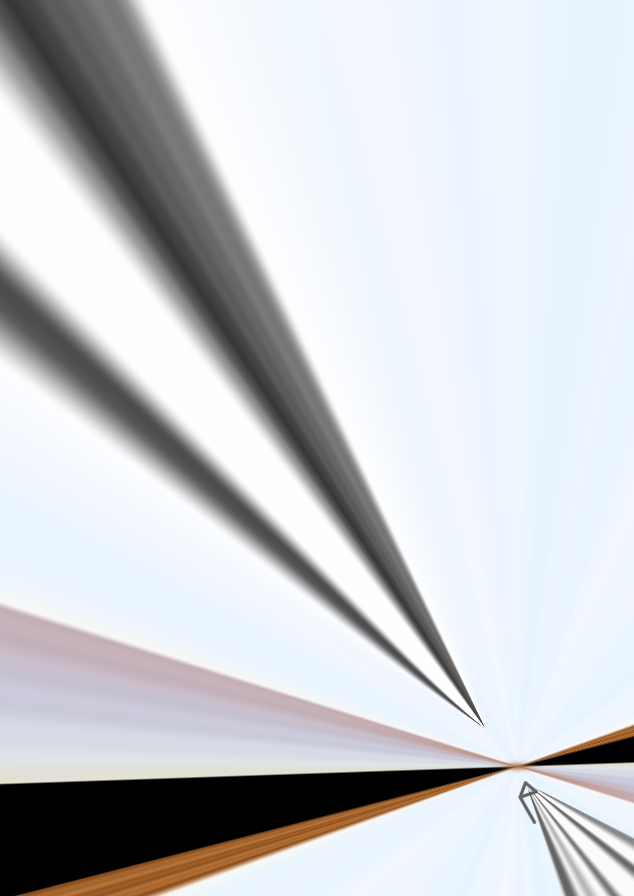
A WebGL 1 fragment shader for this background:

```glsl
precision highp float;
// Pale radial backdrop: flat wedges pass through a vanishing point and are
// coloured by line slope, while soft grey beams open from two nearby tips
// and are shaded by the ratio of horizontal to vertical distance.

uniform vec2 u_resolution;

// Smooth window between two limits, with separate edge softness.
float band(float v, float lo, float hi, float softLo, float softHi) {
  return smoothstep(lo - softLo, lo + softLo, v)
       * (1.0 - smoothstep(hi - softHi, hi + softHi, v));
}

float segment(vec2 p, vec2 a, vec2 b) {
  vec2 ab = b - a;
  return length(p - a - ab * clamp(dot(p - a, ab) / dot(ab, ab), 0.0, 1.0));
}

// Pale sky with faint rays around the vanishing point.
vec3 paleRays(vec2 d) {
  float angle = atan(d.y, d.x);
  float rays = 0.5 + 0.3 * sin(angle * 9.0 + 1.2) + 0.2 * sin(angle * 31.0);
  return mix(vec3(0.955, 0.968, 0.997), vec3(0.905, 0.957, 0.992), rays);
}

// Lavender, black and copper wedges, repeated on both sides of the point.
vec3 slopeWedges(vec3 col, vec2 d, float pixel) {
  float run = max(abs(d.x), 0.0008);
  float slope = d.y / (d.x > 0.0 ? -run : run);
  float aa = 1.2 * pixel / run;
  float nearPoint = exp(-run * 16.0);

  vec3 veil = mix(vec3(0.90, 0.89, 0.84), vec3(0.86, 0.88, 0.91),
                  smoothstep(-0.03, 0.035, slope));
  veil = mix(veil, vec3(0.79, 0.785, 0.85), smoothstep(0.03, 0.15, slope));
  veil = mix(veil, vec3(0.77, 0.69, 0.72), smoothstep(0.14, 0.29, slope));
  veil += 0.012 * sin(slope * 95.0);
  veil = mix(veil, vec3(0.70, 0.43, 0.27),
             nearPoint * smoothstep(0.12, 0.31, slope));
  col = mix(col, vec3(0.99, 0.975, 0.95),
            0.8 * band(slope, 0.30, 0.345, aa, 0.04 + aa));
  col = mix(col, veil, band(slope, -0.04, 0.313, aa, 0.006 + aa));

  float grain = 0.5 + 0.3 * sin(slope * 150.0) + 0.2 * sin(slope * 390.0);
  vec3 copper = mix(vec3(0.54, 0.31, 0.12), vec3(0.73, 0.46, 0.22), grain);
  col = mix(col, vec3(1.0, 0.985, 0.96),
            0.8 * band(slope, -0.39, -0.35, 0.05, aa));
  col = mix(col, copper, band(slope, -0.357, -0.25, 0.009 + aa, aa));
  col = mix(col, vec3(0.0), band(slope, -0.258, -0.034, aa, aa));

  // Small copper knot where every wedge converges.
  float knot = exp(-dot(d * vec2(70.0, 230.0), d * vec2(70.0, 230.0)));
  return mix(col, vec3(0.65, 0.39, 0.19), 0.8 * knot);
}

// Two broad grey beams with a white gap, opening to the upper left.
vec3 upperBeams(vec3 col, vec2 d) {
  float rise = max(d.y, 0.0015);
  float q = -d.x / rise;
  float inside = smoothstep(0.0, 0.005, d.y);
  float glow = band(q, 0.36, 1.48, 0.17, 0.30);
  col = mix(col, vec3(1.0, 0.998, 1.0), glow * inside);

  float shade = mix(0.45, 0.25, smoothstep(0.54, 0.645, q));
  shade = mix(shade, 0.39, smoothstep(0.65, 0.72, q));
  shade += 0.025 * sin(q * 75.0) + 0.012 * sin(q * 190.0);
  shade = mix(shade, 0.28, exp(-rise * 14.0));
  float broad = band(q, 0.487, 0.725, 0.026, 0.055);
  col = mix(col, vec3(shade * 1.01, shade, shade * 0.99), broad * inside);

  float bent = q - 0.22 * exp(-rise * 12.0);
  float narrow = band(bent, 1.025, 1.24, 0.065, 0.10);
  float narrowShade = 0.30 + 0.13 * smoothstep(1.09, 1.24, bent);
  return mix(col, vec3(narrowShade, narrowShade, narrowShade * 1.03),
             narrow * inside);
}

// Smaller metallic fan, opening to the lower right.
vec3 lowerFan(vec3 col, vec2 d) {
  float drop = max(-d.y, 0.0015);
  float q = d.x / drop;
  float inside = smoothstep(0.004, 0.012, -d.y);
  col = mix(col, vec3(0.985), band(q, 0.36, 1.96, 0.03, 0.05) * inside);
  float dark = 0.72 * band(q, 0.35, 0.46, 0.03, 0.05);
  dark += 0.35 * band(q, 0.53, 0.62, 0.05, 0.06);
  dark += 0.65 * band(q, 0.74, 0.83, 0.05, 0.05);
  dark += 0.70 * band(q, 1.16, 1.32, 0.08, 0.06);
  dark += 0.55 * band(q, 1.67, 1.95, 0.14, 0.06);
  col = mix(col, vec3(0.17, 0.16, 0.16), min(dark, 1.0) * inside);

  // Fine crossed outline at the narrow end.
  vec2 left = vec2(-0.006, -0.016);
  vec2 right = vec2(0.012, -0.010);
  float wire = min(segment(d, vec2(0.0), left), segment(d, vec2(0.0), right));
  wire = min(wire, segment(d, left, vec2(0.010, -0.044)));
  wire = min(wire, segment(d, left, right));
  return mix(col, vec3(0.30, 0.28, 0.27),
             0.85 * (1.0 - smoothstep(0.0008, 0.0028, wire)));
}

void main() {
  vec2 p = gl_FragCoord.xy / u_resolution * vec2(0.707, 1.0);
  vec2 fromPoint = p - vec2(0.577, 0.1445);
  vec3 col = paleRays(fromPoint);
  col = upperBeams(col, p - vec2(0.5417, 0.1862));
  col = slopeWedges(col, fromPoint, 1.0 / u_resolution.y);
  col = lowerFan(col, p - vec2(0.586, 0.1263));
  gl_FragColor = vec4(clamp(col, 0.0, 1.0), 1.0);
}
```
